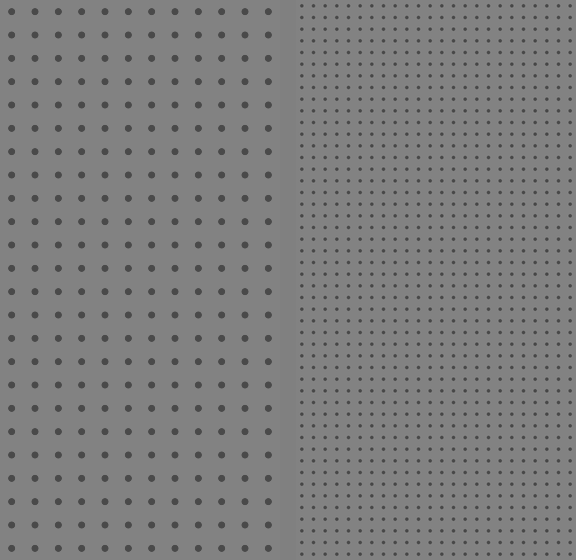
Left, the tile; right, the same tile 2 across and 2 down.
Give the GLSL for this pattern, as a Shadertoy shader.

```glsl
#define REPEATS vec2(12.0, 24.0)
#define HOLE_RADIUS 0.149
#define BOARD_COLOR vec3(0.51)
#define HOLE_COLOR vec3(0.29)

// Signed distance to the hole centred in each cell, in cell units
float holeDistance(vec2 grid) {
    return length(fract(grid) - 0.5) - HOLE_RADIUS;
}

void mainImage(out vec4 fragColor, in vec2 fragCoord) {
    vec2 grid = fragCoord / iResolution.xy * REPEATS;

    // Edge softened over one pixel
    float pixel = REPEATS.y / iResolution.y;
    float hole = 1.0 - smoothstep(-0.5 * pixel, 0.5 * pixel, holeDistance(grid));

    fragColor = vec4(mix(BOARD_COLOR, HOLE_COLOR, hole), 1.0);
}
```
